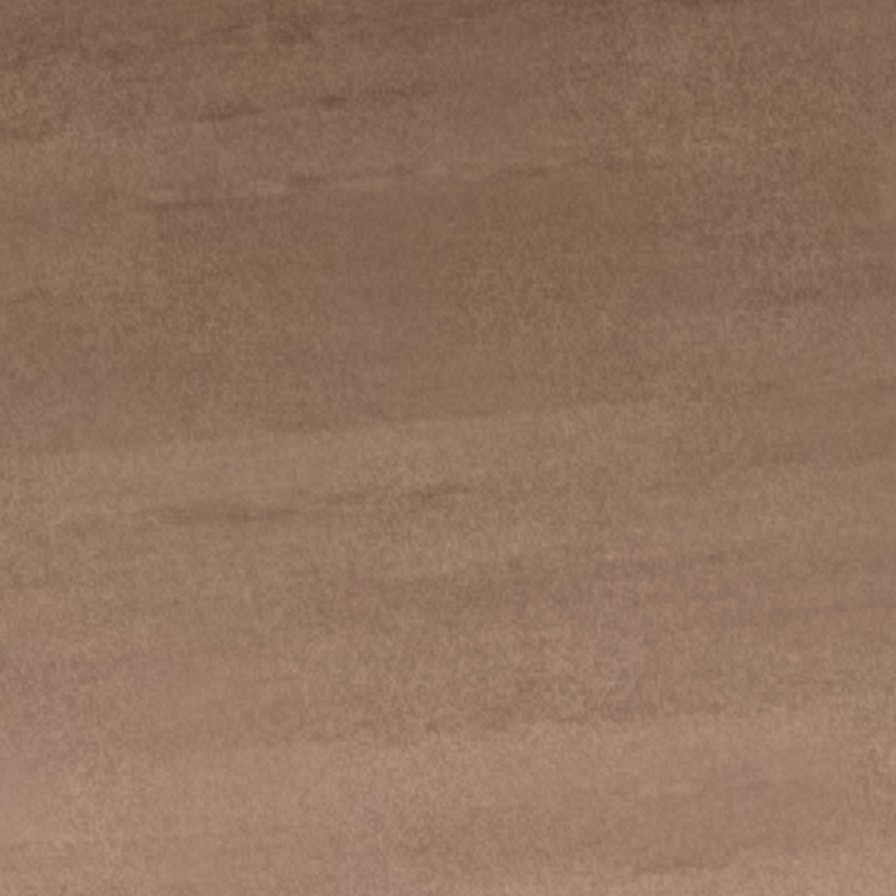
Write a three.js fragment shader that draws this texture.

```glsl
// Matt brown laminate floor: softly lit staggered planks rising to the right.
// Plank tones, stretched noise streaks, seam flecks and fine speckle are summed
// into one brightness offset, added to a vertical light gradient.

varying vec2 vUv;

const vec3 SHADED_WOOD = vec3(0.484, 0.380, 0.306);
const vec3 MIDDLE_WOOD = vec3(0.558, 0.448, 0.368);
const vec3 LIT_WOOD = vec3(0.642, 0.520, 0.443);
const vec3 MAUVE_SHIFT = vec3(0.003, -0.004, 0.012);
const float TILT = 0.09;
const float PLANK_HEIGHT = 0.088;

float hash(vec2 cell) {
  vec3 q = fract(cell.xyx * 0.1031);
  q += dot(q, q.yzx + 33.33);
  return fract((q.x + q.y) * q.z);
}

// Smooth value noise, centred on zero, from -1 to 1.
float noise(vec2 p) {
  vec2 cell = floor(p);
  vec2 f = fract(p);
  f = f * f * (3.0 - 2.0 * f);
  float low = mix(hash(cell), hash(cell + vec2(1.0, 0.0)), f.x);
  float high = mix(hash(cell + vec2(0.0, 1.0)), hash(cell + 1.0), f.x);
  return mix(low, high, f.y) * 2.0 - 1.0;
}

float fbm(vec2 p, int octaves) {
  float sum = 0.0;
  float weight = 0.5;
  for (int i = 0; i < 5; i++) {
    if (i >= octaves) break;
    sum += weight * noise(p);
    p = p * 2.03 + 17.7;
    weight *= 0.55;
  }
  return sum;
}

// Tone of one row of boards, with soft butt joints at random offsets.
float rowTone(float row, float x) {
  float boardLength = 0.5 + 0.35 * hash(vec2(row, 41.0));
  float along = x / boardLength + 7.0 * hash(vec2(row, 13.0));
  float board = floor(along);
  float joint = smoothstep(1.0 - 0.010 / boardLength, 1.0, fract(along));
  float here = hash(vec2(board, row + 60.0));
  float next = hash(vec2(board + 1.0, row + 60.0));
  return mix(here, next, joint) * 2.0 - 1.0;
}

float plankTone(vec2 p) {
  float across = p.y / PLANK_HEIGHT;
  float row = floor(across);
  float seam = smoothstep(0.88, 1.0, fract(across));
  return mix(rowTone(row, p.x), rowTone(row + 1.0, p.x), seam);
}

// Long faint bands with finer fibres drawn along the boards.
float grainStreaks(vec2 p) {
  float bands = fbm(p * vec2(1.8, 17.0) + 5.0, 3);
  float fibres = fbm(p * vec2(10.0, 75.0) + 31.0, 3);
  float presence = smoothstep(-0.3, 0.6, noise(p * vec2(2.2, 8.0) + 9.0));
  return 0.024 * bands + 0.018 * fibres * (0.4 + presence);
}

// Broken dark strokes and pale flecks gathered along parts of the seams.
float seamFlecks(vec2 p) {
  float across = p.y / PLANK_HEIGHT;
  float distanceToSeam = abs(fract(across + 0.5) - 0.5);
  float nearSeam = 1.0 - smoothstep(0.04, 0.28, distanceToSeam);
  float patches = smoothstep(0.0, 0.6, noise(vec2(p.x * 2.6, floor(across + 0.5) * 5.3)));
  float strokes = fbm(p * vec2(26.0, 85.0) + 3.0, 3);
  return nearSeam * patches * (0.068 * strokes - 0.013);
}

// Small crisp speckle in two sizes, with sparse pale glints and dark pits.
float speckle(vec2 p) {
  vec2 slanted = p + vec2(0.08 * p.y, 0.0);
  float coarse = noise(slanted * vec2(125.0, 95.0));
  float fine = noise(slanted * vec2(270.0, 235.0) + 71.0);
  float spots = noise(slanted * vec2(175.0, 135.0) + 23.0);
  float glints = smoothstep(0.5, 0.95, spots);
  float pits = smoothstep(0.5, 0.95, -spots);
  float strength = 0.9 + 0.35 * noise(p * 9.0 + 4.0);
  return strength * (0.016 * coarse + 0.030 * fine + 0.026 * glints - 0.022 * pits);
}

// Light falls from the dim top edge to the warm bottom edge.
vec3 floorLight(vec2 uv) {
  float depth = 1.0 - uv.y + 0.05 * (0.5 - uv.x) + 0.02 * noise(uv * 2.5 + 6.0);
  vec3 upper = mix(SHADED_WOOD, MIDDLE_WOOD, smoothstep(-0.2, 0.56, depth));
  return mix(upper, LIT_WOOD, smoothstep(0.4, 1.04, depth));
}

void main() {
  // Board space follows the tilt with a slight waver.
  float waver = 0.004 * noise(vec2(vUv.x * 3.0, vUv.y * 4.0));
  vec2 boards = vec2(vUv.x + 0.06 * vUv.y, vUv.y - TILT * vUv.x + waver + 1.0);

  float tone = 0.017 * plankTone(boards);
  tone += grainStreaks(boards);
  tone += seamFlecks(boards);
  tone += speckle(vUv);

  vec3 color = floorLight(vUv) + tone * vec3(1.0, 0.97, 0.92);
  color += MAUVE_SHIFT * fbm(vUv * vec2(7.0, 9.0) + 50.0, 3);
  gl_FragColor = vec4(color, 1.0);
}
```
